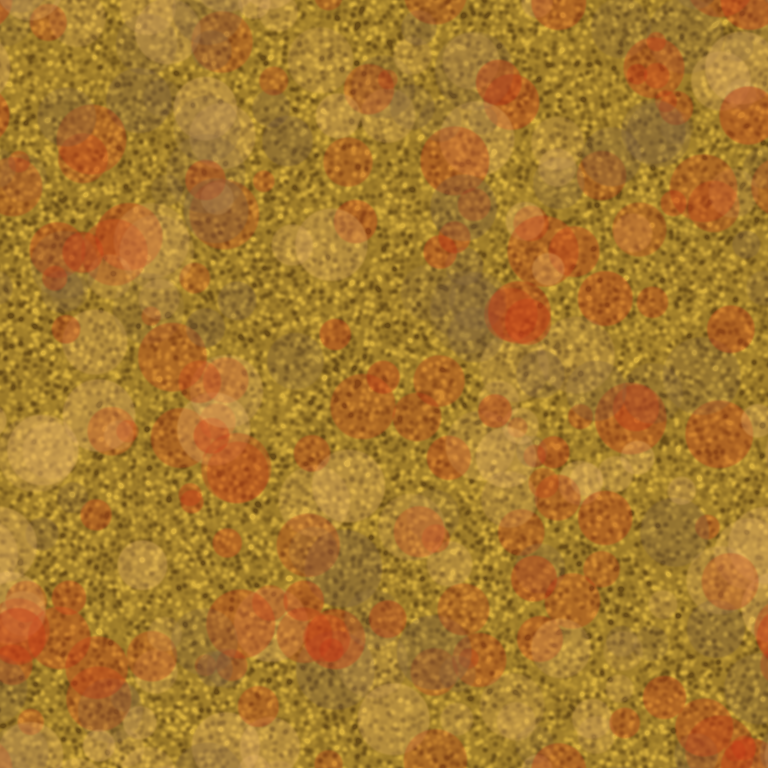
Write a Shadertoy shader that draws this texture.

```glsl
#define DISC_COUNT 280
#define RED_SHARE 0.40
#define CREAM_SHARE 0.34
#define GRAIN_SCALE 146.0
#define GRAIN_CONTRAST 0.49
#define EDGE_SOFTNESS 0.0022
#define GRAIN_DARK vec3(0.41, 0.30, 0.09)
#define GRAIN_LIGHT vec3(0.85, 0.69, 0.24)
#define RED vec3(0.78, 0.23, 0.09)
#define CREAM vec3(0.90, 0.70, 0.41)
#define UMBER vec3(0.48, 0.37, 0.25)

vec3 hash3(vec2 p) {
    vec3 q = fract(p.xyx * vec3(0.1031, 0.1030, 0.0973));
    q += dot(q, q.yxz + 33.33);
    return fract((q.xxy + q.yzz) * q.zyx);
}

// Cellular grain: wide overlapping light and dark blobs, one per jittered cell
float grain(vec2 p) {
    vec2 cell = floor(p);
    float sum = 0.0;
    for (int y = -1; y <= 1; y++) {
        for (int x = -1; x <= 1; x++) {
            vec2 id = cell + vec2(x, y);
            vec3 rnd = hash3(id + 17.0);
            vec2 d = p - id - rnd.xy;
            float falloff = max(0.0, 1.0 - dot(d, d));
            sum += (2.0 * rnd.z - 1.0) * falloff * falloff * falloff;
        }
    }
    return sum;
}

// Translucent discs in three tints, wrapped at the canvas borders
vec3 layDiscs(vec3 color, vec2 uv) {
    for (int i = 0; i < DISC_COUNT; i++) {
        vec3 place = hash3(vec2(float(i) + 0.5, 7.3));
        vec3 look = hash3(vec2(float(i) + 0.5, 91.7));

        bool isRed = look.x < RED_SHARE;
        bool isCream = look.x < RED_SHARE + CREAM_SHARE;
        vec3 tint = isRed ? RED : (isCream ? CREAM : UMBER);
        float radius = isRed ? mix(0.012, 0.047, place.z)
                             : mix(0.018, 0.052, place.z);
        float opacity = isRed ? mix(0.28, 0.40, look.y)
                              : mix(0.17, 0.35, look.y);

        vec2 offset = fract(uv - place.xy + 0.5) - 0.5;
        float dist = length(offset) - radius;
        float cover = 1.0 - smoothstep(-EDGE_SOFTNESS, EDGE_SOFTNESS, dist);
        color = mix(color, tint, cover * opacity);
    }
    return color;
}

void mainImage(out vec4 fragColor, in vec2 fragCoord) {
    vec2 uv = fragCoord / iResolution.y;

    float tone = clamp(0.5 + GRAIN_CONTRAST * grain(uv * GRAIN_SCALE), 0.0, 1.0);
    vec3 color = mix(GRAIN_DARK, GRAIN_LIGHT, tone);

    fragColor = vec4(layDiscs(color, uv), 1.0);
}
```
